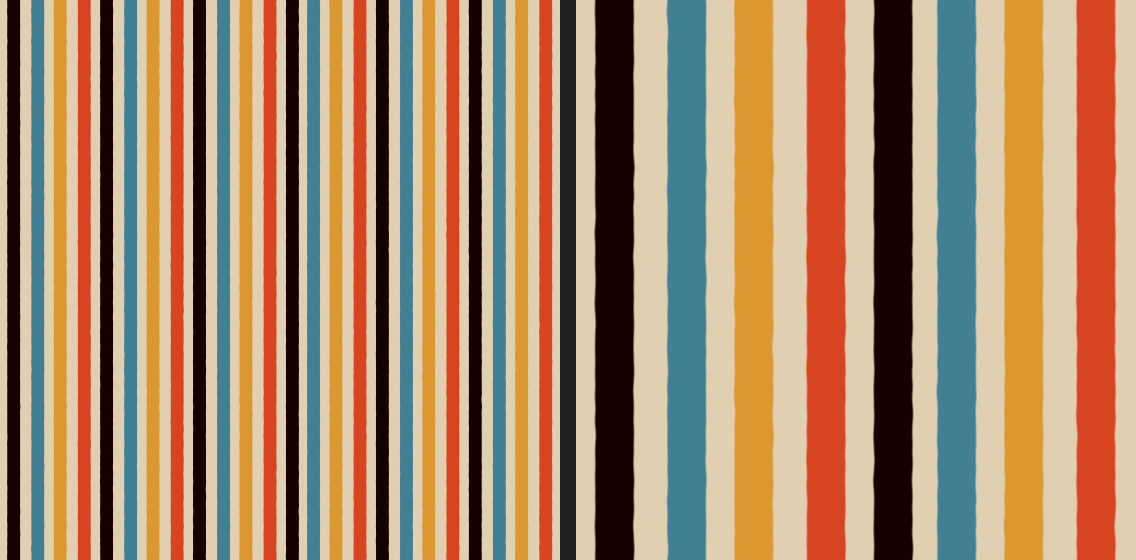
Left: the whole. Right: its middle third, enlarged.
Reproduce this pattern procedurally as a Shadertoy shader.

```glsl
const int STRIPE_COUNT = 24;            // six repeats of four colours
const float FIRST_CENTER = 0.0245;
const float PAIR_PITCH = 0.08294;       // distance between every second stripe
const float ODD_OFFSET = 0.0430;        // odd stripes sit just past the pair's middle
const float HALF_WIDTH = 0.01146;
const int SEAM_INDEX = 13;              // stripes from here on close up slightly
const float SEAM_SHIFT = 0.0052;
const float EDGE_SOFTNESS = 0.0008;
const float WOBBLE_SIZE = 0.0005;
const float WOBBLE_FREQUENCY = 75.0;

const vec3 CREAM = vec3(0.882, 0.812, 0.694);
const vec3 BLACK = vec3(0.086, 0.004, 0.002);
const vec3 BLUE = vec3(0.255, 0.502, 0.573);
const vec3 OCHRE = vec3(0.861, 0.592, 0.190);
const vec3 RED = vec3(0.845, 0.267, 0.132);

float hashSlope(vec2 cell) {
    return 2.0 * fract(sin(dot(cell, vec2(127.1, 311.7))) * 4375.85) - 1.0;
}

// One-dimensional gradient noise, one independent line per seed
float gradientNoise(float t, float seed) {
    float cell = floor(t);
    float f = t - cell;
    float blend = f * f * f * (f * (f * 6.0 - 15.0) + 10.0);
    float left = hashSlope(vec2(cell, seed)) * f;
    float right = hashSlope(vec2(cell + 1.0, seed)) * (f - 1.0);
    return 2.0 * mix(left, right, blend);
}

float stripeCenter(int index) {
    float center = FIRST_CENTER + PAIR_PITCH * float(index / 2);
    center += ODD_OFFSET * float(index % 2);
    return index < SEAM_INDEX ? center : center - SEAM_SHIFT;
}

vec3 stripeColor(int index) {
    int slot = index % 4;
    return slot == 0 ? BLACK : slot == 1 ? BLUE : slot == 2 ? OCHRE : RED;
}

void mainImage(out vec4 fragColor, in vec2 fragCoord) {
    vec2 uv = fragCoord / iResolution.xy;
    float softness = max(EDGE_SOFTNESS, 0.6 / iResolution.x);
    vec3 color = CREAM;

    for (int i = 0; i < STRIPE_COUNT; i++) {
        // Each edge wavers a little on its own
        float offset = uv.x - stripeCenter(i);
        float seed = float(2 * i) + step(0.0, offset);
        float wobble = WOBBLE_SIZE * gradientNoise(uv.y * WOBBLE_FREQUENCY, seed);
        float edgeDistance = abs(offset) - HALF_WIDTH + wobble;
        float coverage = 1.0 - smoothstep(-softness, softness, edgeDistance);
        color = mix(color, stripeColor(i), coverage);
    }

    fragColor = vec4(color, 1.0);
}
```
